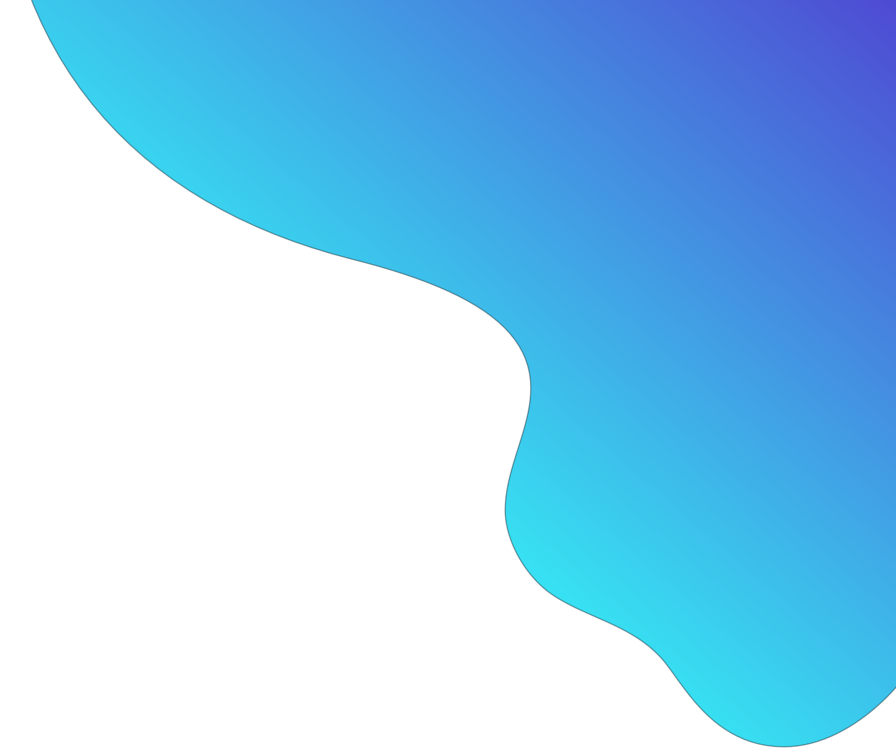
Reproduce this background procedurally as a Shadertoy shader.

```glsl
// White page with a wavy blue-to-cyan gradient blob flowing from the top right corner.

const float ASPECT = 1.1963;   // canvas width in units of its height
const int CURVES = 7;
const int STEPS = 24;          // line pieces per curve

// Chained cubic curves; neighbours share their end points.
const vec2 OUTLINE[22] = vec2[22](
    vec2(0.0257, 1.0463), vec2(0.0922, 0.8308), vec2(0.2570, 0.7081),
    vec2(0.4673, 0.6542), vec2(0.6231, 0.6153), vec2(0.7087, 0.5639),
    vec2(0.7087, 0.4813), vec2(0.7087, 0.4268), vec2(0.6745, 0.3738),
    vec2(0.6745, 0.3178), vec2(0.6745, 0.2804), vec2(0.6978, 0.2352),
    vec2(0.7321, 0.2087), vec2(0.7788, 0.1745), vec2(0.8411, 0.1667),
    vec2(0.8832, 0.1199), vec2(0.9112, 0.0888), vec2(0.9502, 0.0016),
    vec2(1.0467, 0.0016), vec2(1.1207, 0.0016), vec2(1.1874, 0.0625),
    vec2(1.2195, 0.1111));

vec2 cubicPoint(vec2 a, vec2 b, vec2 c, vec2 d, float t) {
    float s = 1.0 - t;
    return s * s * s * a + 3.0 * s * s * t * b + 3.0 * s * t * t * c + t * t * t * d;
}

float segmentDistance(vec2 p, vec2 a, vec2 b) {
    vec2 ab = b - a;
    return length(p - a - ab * clamp(dot(p - a, ab) / dot(ab, ab), 0.0, 1.0));
}

// True when a ray from p towards the left meets the piece a-b.
bool crossesLeft(vec2 p, vec2 a, vec2 b) {
    if ((a.y > p.y) == (b.y > p.y)) return false;
    return mix(a.x, b.x, (p.y - a.y) / (b.y - a.y)) < p.x;
}

// Signed distance to the blob: negative inside.
float blobDistance(vec2 p) {
    float nearest = 10.0;
    bool inside = false;
    for (int i = 0; i < CURVES; i++) {
        int k = 3 * i;
        vec2 from = OUTLINE[k];
        for (int j = 1; j <= STEPS; j++) {
            vec2 to = cubicPoint(OUTLINE[k], OUTLINE[k + 1], OUTLINE[k + 2],
                                 OUTLINE[k + 3], float(j) / float(STEPS));
            nearest = min(nearest, segmentDistance(p, from, to));
            if (crossesLeft(p, from, to)) inside = !inside;
            from = to;
        }
    }
    return inside ? -nearest : nearest;
}

// Diagonal blend from the indigo corner down to cyan.
vec3 blobColor(vec2 p) {
    const vec3 indigo = vec3(0.307, 0.290, 0.827);
    const vec3 cyan = vec3(0.216, 0.880, 0.948);
    float depth = (ASPECT - p.x) * 0.866 + 1.0 - p.y;
    return mix(indigo, cyan, clamp(depth / 1.18, 0.0, 1.0));
}

void mainImage(out vec4 fragColor, in vec2 fragCoord) {
    const vec3 paper = vec3(1.0);
    const vec3 ink = vec3(0.08, 0.18, 0.22);
    const float lineWidth = 0.0008;

    vec2 p = fragCoord / iResolution.xy * vec2(ASPECT, 1.0);
    float pixel = 1.0 / iResolution.y;
    float d = blobDistance(p);

    // Fill with a smooth edge, then a hairline along it.
    vec3 color = mix(paper, blobColor(p), smoothstep(0.6 * pixel, -0.6 * pixel, d));
    float hairline = 1.0 - smoothstep(0.0, lineWidth + 0.7 * pixel, abs(d));
    color = mix(color, ink, 0.45 * hairline);

    fragColor = vec4(color, 1.0);
}
```
